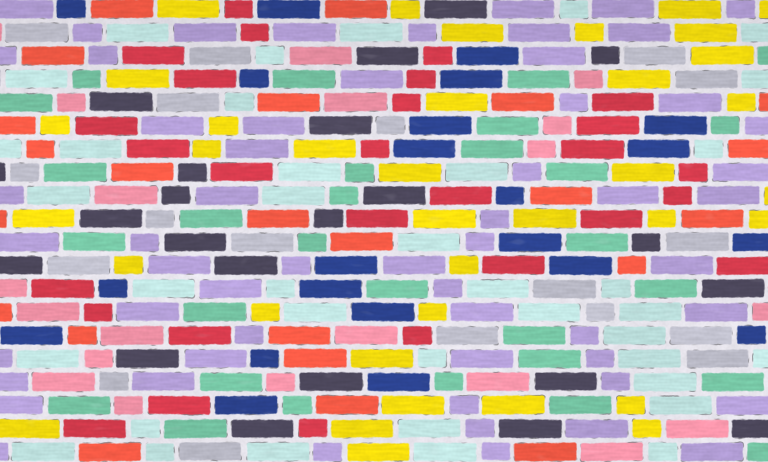
This pattern is drawn by a Shadertoy shader. Its source:

```glsl
// Painted brick wall: long-long-short courses in mixed colours, stepped in a zigzag.
#define ROWS 19.83        // courses down the canvas
#define TOP_CUT 0.11      // part of the top course cropped away
#define GROUP 7.18        // long + long + short, in course heights
#define SHORT 1.435       // slot of the short brick
#define STEP 0.672        // sideways step from course to course
#define TURN 14.0         // course where the zigzag reverses
#define JOINT vec2(0.09, 0.105) // half mortar joint
#define CORNER 0.09
#define WOBBLE 0.035      // unevenness of the painted edges
#define WEAR 0.07         // strength of the brush streaks
#define MORTAR vec3(0.90, 0.89, 0.92)

const int COLOURS = 13;
const vec3 AQUA = vec3(0.75, 0.89, 0.88);
const vec3 LILAC = vec3(0.70, 0.62, 0.84);
const vec3 YELLOW = vec3(0.95, 0.86, 0.05);
const vec3 PAINT[COLOURS] = vec3[COLOURS](
    AQUA, vec3(0.83, 0.23, 0.30), vec3(0.74, 0.74, 0.79), LILAC,
    vec3(0.17, 0.26, 0.56), YELLOW, AQUA, vec3(0.46, 0.77, 0.64),
    vec3(0.95, 0.35, 0.27), LILAC, vec3(0.94, 0.57, 0.65), YELLOW,
    vec3(0.30, 0.28, 0.36));

float hash(vec2 p) {
    vec3 q = fract(vec3(p.xyx) * 0.1031);
    q += dot(q, q.yzx + 33.33);
    return fract((q.x + q.y) * q.z);
}

float gradDot(vec2 cell, vec2 offset) {
    float a = 6.2832 * hash(cell);
    return dot(vec2(cos(a), sin(a)), offset);
}

// Gradient noise, about -0.7 to 0.7
float noise(vec2 p) {
    vec2 i = floor(p), f = fract(p);
    vec2 u = f * f * f * (f * (f * 6.0 - 15.0) + 10.0);
    vec2 e = vec2(1.0, 0.0);
    return mix(mix(gradDot(i, f), gradDot(i + e, f - e), u.x),
               mix(gradDot(i + e.yx, f - e.yx), gradDot(i + 1.0, f - 1.0), u.x), u.y);
}

float roundBox(vec2 p, vec2 halfSize, float r) {
    vec2 q = abs(p) - halfSize + r;
    return length(max(q, 0.0)) + min(max(q.x, q.y), 0.0) - r;
}

// Sideways position of the short brick: a triangle wave over the courses
float courseShift(float row) {
    float t = mod(row - TURN, 24.0);
    return 3.53 + STEP * min(t, 24.0 - t);
}

// Neighbours along a course always take different palette entries
vec3 brickPaint(float index, float row) {
    float start = floor(hash(vec2(row, 71.0)) * float(COLOURS));
    float jitter = floor(hash(vec2(index + 40.0, row * 3.0 + 5.0)) * 3.0);
    float k = mod(start + 3.0 * index + jitter, float(COLOURS));
    return PAINT[int(k + 0.5) % COLOURS];
}

void mainImage(out vec4 fragColor, in vec2 fragCoord) {
    // One unit is one course height; y runs down from the top
    vec2 p = vec2(fragCoord.x, iResolution.y - fragCoord.y) * ROWS / iResolution.y;
    p.y += TOP_CUT;
    float soft = max(ROWS / iResolution.y, 0.045);

    // Locate the brick within its course
    float row = floor(p.y);
    float u = p.x - courseShift(row) + 0.5 * SHORT;
    float group = floor(u / GROUP);
    float v = u - group * GROUP;
    float longSlot = 0.5 * (GROUP - SHORT);
    float slot = v < SHORT ? 0.0 : 1.0 + step(SHORT + longSlot, v);
    float width = slot < 0.5 ? SHORT : longSlot;
    float left = slot < 0.5 ? 0.0 : SHORT + (slot - 1.0) * longSlot;
    float index = group * 3.0 + slot;
    vec2 id = vec2(index + 60.0, row + 9.0);

    // Brick outline with small shifts, tilt and wavering edges
    vec2 local = vec2(v - left - 0.5 * width, fract(p.y) - 0.5);
    vec2 nudge = vec2(hash(id + 13.7), hash(id + 47.3)) - 0.5;
    local -= nudge * vec2(0.07, 0.04);
    local.y += local.x * (hash(id + 81.1) - 0.5) * 0.025;
    vec2 halfSize = vec2(0.5 * width, 0.5) - JOINT;
    halfSize -= vec2(0.03, 0.02) * hash(id + 23.9);
    float d = roundBox(local, halfSize, CORNER);
    d += WOBBLE * (noise(p * 3.1) + 0.5 * noise(p * 8.3));

    // Paint: level per brick, horizontal streaks and a few worn patches
    float streak = noise(p * vec2(1.3, 8.0) + id * 3.7) + 0.4 * noise(p * 7.0);
    vec3 paint = brickPaint(index, row);
    paint *= 1.0 + 0.07 * (hash(id + 5.1) - 0.5) + WEAR * streak;
    float worn = smoothstep(0.30, 0.65, noise(p * vec2(1.1, 3.0) + 19.0));
    paint = mix(paint, MORTAR, 0.10 * worn);

    // Mortar: mottled, with broken dark crevices along the brick edges
    vec3 wall = MORTAR * (1.0 + 0.04 * noise(p * 2.3) + 0.025 * noise(p * 9.0));
    float crevice = 1.0 - smoothstep(0.0, 0.055, abs(d - 0.015));
    float broken = smoothstep(0.10, 0.45, noise(p * vec2(1.9, 2.6) + 37.0));
    vec3 col = mix(wall, paint, 1.0 - smoothstep(-soft, soft, d));
    col *= 1.0 - 0.32 * crevice * broken;

    // Soft daylight, a little dimmer towards the top
    col *= mix(0.965, 1.01, smoothstep(0.0, 7.0, p.y)) + 0.02 * noise(p * 0.13);
    fragColor = vec4(clamp(col, 0.0, 1.0), 1.0);
}
```
